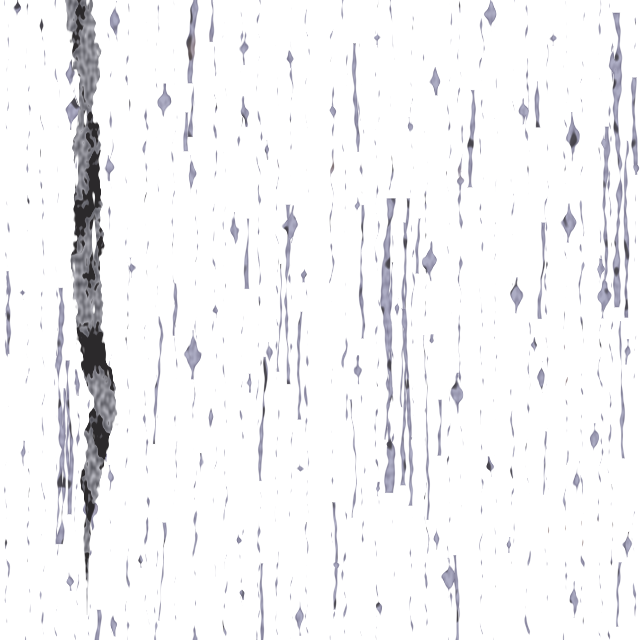
Write a Shadertoy shader that draws this texture.

```glsl
// Vertical flakes, broken threads and fine dashes of slate lavender on white,
// with one ragged dark vein at the left. Every shape is a signed distance
// with a noisy outline; the distances are merged and then coloured by noise.

const vec3 PAPER = vec3(1.0);
const vec3 LAVENDER = vec3(0.68, 0.68, 0.77);
const vec3 SLATE = vec3(0.47, 0.46, 0.56);
const vec3 STONE = vec3(0.54, 0.54, 0.57);
const vec3 INK = vec3(0.17, 0.16, 0.17);
const vec3 RUST = vec3(0.60, 0.48, 0.42);

const int FLAKES = 74;
const int THREADS = 26;
const int BUNDLES = 6;

vec2 hash2(vec2 p) {
    vec3 q = fract(p.xyx * vec3(0.1031, 0.1030, 0.0973));
    q += dot(q, q.yzx + 33.33);
    return fract((q.xx + q.yz) * q.zy);
}

float cornerSlope(vec2 cell, vec2 offset) {
    float angle = 6.2832 * hash2(cell + 50.0).x;
    return dot(vec2(cos(angle), sin(angle)), offset);
}

float gradientNoise(vec2 p) {
    vec2 i = floor(p), f = p - i;
    vec2 u = f * f * f * (f * (f * 6.0 - 15.0) + 10.0);
    vec2 e = vec2(0.0, 1.0);
    float low = mix(cornerSlope(i, f), cornerSlope(i + e.yx, f - e.yx), u.x);
    float high = mix(cornerSlope(i + e, f - e), cornerSlope(i + 1.0, f - 1.0), u.x);
    return mix(low, high, u.y);
}

float bump(float x, float centre, float width) {
    float t = (x - centre) / width;
    return exp(-t * t);
}

// Spindle with a wide belly and thin tails.
float flakeDistance(vec2 p, vec2 halfSize, float seed) {
    float t = p.y / halfSize.y;
    float x = p.x + 0.006 * gradientNoise(vec2(p.y * 22.0, seed + 0.37));
    float belly = (0.8 * bump(t, 0.0, 0.4) + 0.2) * (1.0 - t * t);
    float ragged = 0.004 * gradientNoise(p * vec2(110.0, 70.0) + seed * 7.3);
    return max(abs(x) - halfSize.x * belly + ragged, p.y * sign(p.y) - halfSize.y);
}

// Long wavering strand that swells, thins and breaks.
float threadDistance(vec2 p, vec2 halfSize, float seed) {
    float x = p.x + 0.012 * gradientNoise(vec2(p.y * 7.0, seed + 0.37))
            + 0.003 * gradientNoise(vec2(p.y * 40.0, seed + 0.61));
    float swell = 0.75 + 1.3 * gradientNoise(vec2(p.y * 14.0, seed + 5.4))
                + 0.9 * gradientNoise(vec2(p.y * 48.0, seed + 9.4));
    return max(abs(x) - halfSize.x * swell, abs(p.y) - halfSize.y);
}

// Tiny dashes strung along evenly spread columns.
float dashDistance(vec2 p, float columns) {
    float column = floor(p.x * columns);
    float centre = (column + 0.25 + 0.5 * hash2(vec2(column, 3.0)).x) / columns;
    float x = p.x - centre + 0.008 * gradientNoise(vec2(p.y * 28.0, column + 0.4));
    float swell = 3.0 * gradientNoise(vec2(p.y * 62.0, column + 0.37))
                + 1.3 * gradientNoise(vec2(p.y * 5.0, column + 20.4)) - 0.8;
    return abs(x) - 0.0018 * swell;
}

float scatteredDistance(vec2 uv) {
    float d = dashDistance(uv, 38.0);
    for (int i = 0; i < FLAKES; i++) {
        float seed = float(i);
        vec2 h = hash2(vec2(seed, 7.0));
        vec2 p = uv - fract(seed * vec2(0.7549, 0.5698) + 0.06 * h + 0.31);
        vec2 halfSize = vec2(mix(0.0035, 0.0125, h.x * h.x * h.x), mix(0.010, 0.042, h.x * h.y));
        halfSize.y = max(halfSize.y, 2.6 * halfSize.x);
        if (abs(p.x) < 0.02 && abs(p.y) < 0.06) d = min(d, flakeDistance(p, halfSize, seed));
    }
    for (int i = 0; i < THREADS; i++) {
        float seed = float(i) + 100.0;
        vec2 h = hash2(vec2(seed, 13.0));
        vec2 p = uv - fract(seed * vec2(0.5698, 0.7549) + 0.05 * h);
        vec2 halfSize = vec2(mix(0.0016, 0.0036, h.x), mix(0.03, 0.11, h.y));
        if (abs(p.x) < 0.025) d = min(d, threadDistance(p, halfSize, seed));
    }
    return d;
}

// Main strands as x, y, half length, half width; each has two companions.
float bundleDistance(vec2 uv) {
    vec4 strands[BUNDLES] = vec4[BUNDLES](
        vec4(0.607, 0.46, 0.23, 0.0052), vec4(0.637, 0.45, 0.24, 0.0022),
        vec4(0.965, 0.75, 0.23, 0.0045), vec4(0.095, 0.35, 0.20, 0.0042),
        vec4(0.450, 0.54, 0.14, 0.0028), vec4(0.302, 0.94, 0.07, 0.0050));
    float d = 1.0;
    for (int i = 0; i < 3 * BUNDLES; i++) {
        vec4 strand = strands[i / 3];
        float side = float(i % 3);
        float scale = side > 0.0 ? 0.6 : 1.0;
        vec2 shift = (hash2(vec2(float(i), 31.0)) - 0.5) * vec2(0.06, 0.24) * min(side, 1.0);
        vec2 p = uv - strand.xy - shift;
        if (abs(p.x) < 0.03) d = min(d, threadDistance(p, strand.wz * scale, float(i) + 200.0));
    }
    return d;
}

// Ragged column with a pinch, a bulge, a thin tail and stretched holes.
float veinDistance(vec2 uv) {
    float depth = 1.0 - uv.y;
    float centre = 0.136 + 0.024 * bump(depth, 0.64, 0.10) - 0.012 * bump(depth, 0.0, 0.06);
    float body = 0.016 * (1.0 - smoothstep(0.68, 0.82, depth)) * (1.0 - 0.6 * bump(depth, 0.16, 0.05));
    float width = body + 0.0045 * (1.0 - smoothstep(0.82, 0.97, depth));
    float ragged = 0.012 * gradientNoise(uv * vec2(50.0, 20.0))
                 + 0.007 * gradientNoise(uv * vec2(120.0, 70.0));
    float hole = 0.02 * (gradientNoise(uv * vec2(75.0, 24.0) + 8.5) - 0.40);
    float outline = abs(uv.x - centre) - width + ragged * smoothstep(0.0, 0.012, width);
    return max(max(outline, hole), depth - 0.96);
}

void mainImage(out vec4 fragColor, in vec2 fragCoord) {
    vec2 uv = fragCoord / iResolution.xy;
    float soft = max(0.0013, 0.7 / iResolution.y);

    // Flakes: pale middles, darker rims, a few inky or rusty spots.
    float flakes = min(scatteredDistance(uv), bundleDistance(uv));
    float grain = gradientNoise(uv * vec2(150.0, 80.0));
    float rim = smoothstep(-0.0035, -0.0005, flakes);
    vec3 flakeColor = mix(LAVENDER, SLATE, clamp(0.2 + 0.4 * rim + 0.8 * grain, 0.0, 1.0));
    float spots = smoothstep(0.22, 0.42, gradientNoise(uv * vec2(60.0, 32.0) + 3.7));
    flakeColor = mix(flakeColor, INK, 0.75 * spots);
    flakeColor = mix(flakeColor, RUST, 0.7 * smoothstep(0.42, 0.55, gradientNoise(uv * 7.0 + 2.3)));
    vec3 color = mix(PAPER, flakeColor, 1.0 - smoothstep(-soft, soft, flakes));

    // Vein: mottled stone with black patches, clearer near the top.
    float patches = gradientNoise(uv * vec2(32.0, 13.0) + 1.7) + 0.5 * grain
                  - 0.3 * smoothstep(0.78, 0.86, uv.y);
    vec3 veinColor = mix(STONE + 0.35 * grain, INK, smoothstep(-0.02, 0.14, patches));
    color = mix(color, veinColor, 1.0 - smoothstep(-soft, soft, veinDistance(uv)));

    fragColor = vec4(color, 1.0);
}
```
